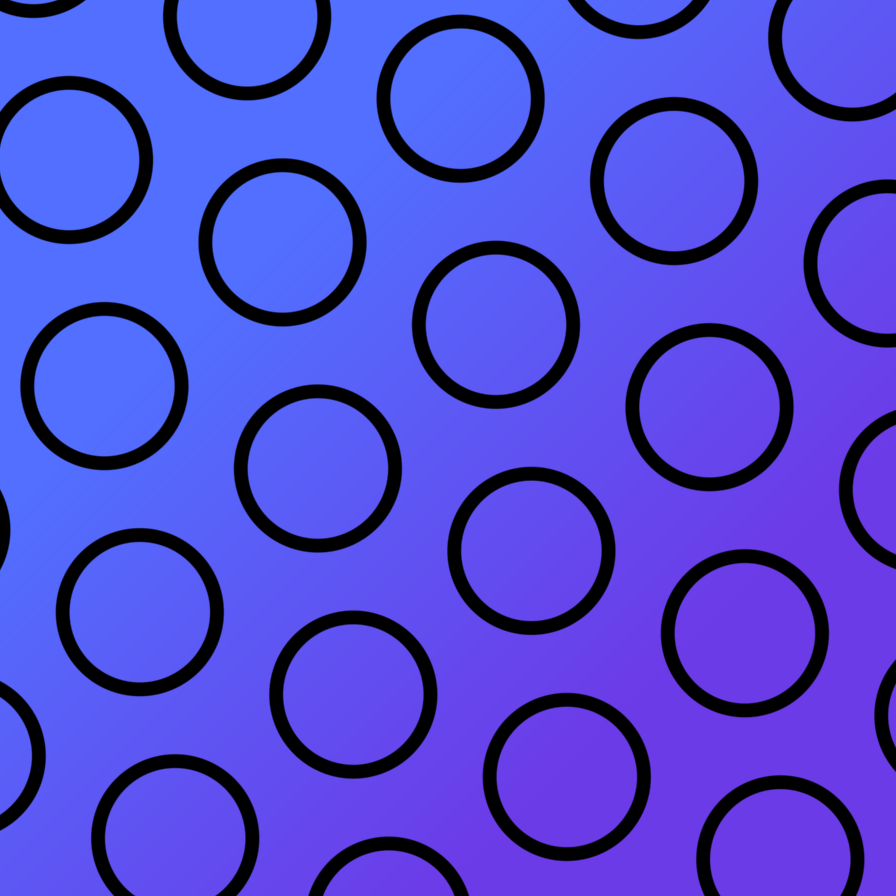
Give the GLSL for this pattern, as a Shadertoy shader.

```glsl
#define PITCH 0.2554
#define TILT 0.3683
#define ANCHOR vec2(0.5536, 0.6375)
#define RING_RADIUS 0.0861
#define LINE_WIDTH 0.0154
#define FADE_START 0.29
#define FADE_END 0.74
#define BLUE vec3(0.320, 0.435, 1.000)
#define VIOLET vec3(0.420, 0.233, 0.908)
#define INK vec3(0.0)

// Distance to the nearest centre of a rectangular grid
float gridDistance(vec2 p, vec2 cell) {
    return length(p - cell * round(p / cell));
}

// A triangular lattice is two rectangular grids offset by half a cell
float latticeDistance(vec2 p) {
    vec2 cell = PITCH * vec2(1.0, sqrt(3.0));
    return min(gridDistance(p, cell), gridDistance(p - 0.5 * cell, cell));
}

vec2 rotate(vec2 p, float angle) {
    float c = cos(angle), s = sin(angle);
    return vec2(c * p.x - s * p.y, s * p.x + c * p.y);
}

void mainImage(out vec4 fragColor, in vec2 fragCoord) {
    vec2 uv = fragCoord / iResolution.xy;
    vec2 p = fragCoord / iResolution.y;
    float pixel = 1.0 / iResolution.y;

    // Diagonal background fade, flat at both corners
    float diagonal = 0.5 * (uv.x + 1.0 - uv.y);
    float fade = clamp((diagonal - FADE_START) / (FADE_END - FADE_START), 0.0, 1.0);
    vec3 color = mix(BLUE, VIOLET, fade);

    // Outlined circles on the tilted lattice
    float centreDistance = latticeDistance(rotate(p - ANCHOR, TILT));
    float ring = abs(centreDistance - RING_RADIUS) - 0.5 * LINE_WIDTH;
    color = mix(INK, color, smoothstep(-pixel, pixel, ring));

    fragColor = vec4(color, 1.0);
}
```
